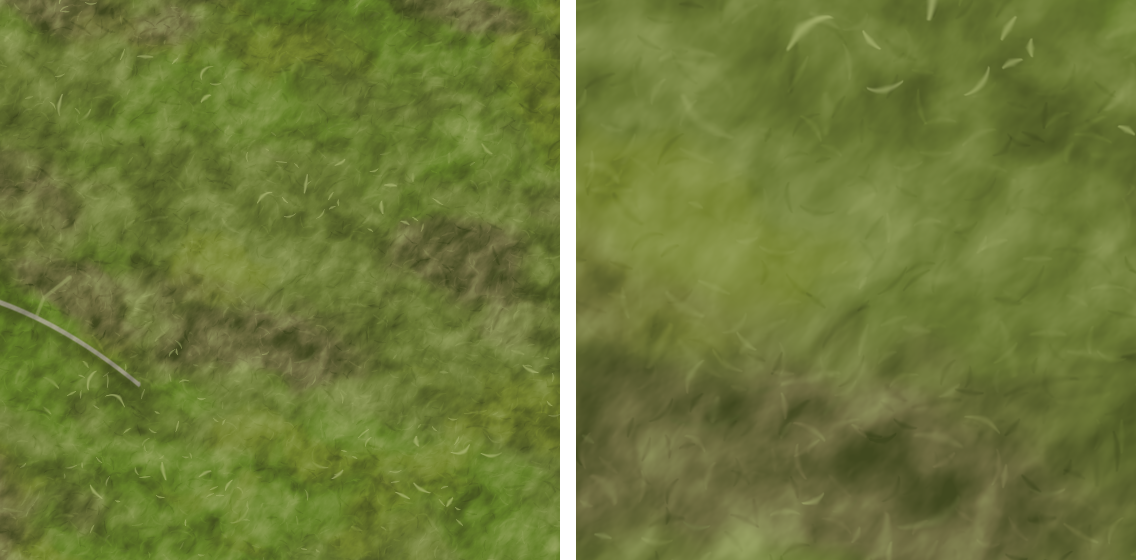
Left, the full canvas; right, a detail of the centre.
A Shadertoy shader for this texture:

```glsl
#define GRASS vec3(0.415, 0.475, 0.200)
#define LUSH vec3(0.395, 0.510, 0.155)
#define YELLOWED vec3(0.470, 0.520, 0.170)
#define SOIL vec3(0.440, 0.415, 0.265)
#define SHADE vec3(0.235, 0.270, 0.105)
#define PALE vec3(0.630, 0.670, 0.420)
#define TWIG vec3(0.630, 0.610, 0.550)
#define PATCH_SCALE 3.2
#define TUFT_SCALE 11.0
#define GRAIN_SCALE 42.0
#define BLADE_SCALE 30.0
#define CONTRAST 1.0

float hash(vec2 p) {
    return fract(sin(dot(p, vec2(127.1, 311.7))) * 43758.5453);
}

float noise(vec2 p) {
    vec2 cell = floor(p), f = fract(p);
    f = f * f * (3.0 - 2.0 * f);
    return mix(mix(hash(cell), hash(cell + vec2(1, 0)), f.x),
               mix(hash(cell + vec2(0, 1)), hash(cell + vec2(1, 1)), f.x), f.y);
}

float fbm(vec2 p) {
    float sum = 0.0, weight = 0.5;
    for (int i = 0; i < 4; i++) {
        sum += weight * noise(p);
        p = mat2(0.8, 0.6, -0.6, 0.8) * p * 2.03 + 17.3;
        weight *= 0.5;
    }
    return sum / 0.9375;
}

// Scattered bent blades: x sums light and dark ones, y is the cover of rare pale leaves
vec2 blades(vec2 p, float seed) {
    vec2 base = floor(p), result = vec2(0.0);
    for (int j = -1; j <= 1; j++)
    for (int i = -1; i <= 1; i++) {
        vec2 cell = base + vec2(i, j), id = cell + seed;
        vec2 q = p - cell - vec2(hash(id), hash(id + 41.0));
        float angle = 0.45 + 2.8 * (hash(id + 73.0) - 0.5);
        float c = cos(angle), s = sin(angle);
        q = vec2(c * q.x + s * q.y, c * q.y - s * q.x);
        q.y += (hash(id + 97.0) - 0.5) * 1.4 * q.x * q.x;
        float halfLength = mix(0.2, 0.65, hash(id + 113.0));
        float along = clamp(abs(q.x) / halfLength, 0.0, 1.0);
        float width = 0.19 * (1.0 - 0.6 * along);
        float d = length(vec2(max(abs(q.x) - halfLength, 0.0), q.y));
        float cover = 1.0 - smoothstep(0.0, width, d);
        result.x += cover * (hash(id + 151.0) - 0.5);
        result.y = max(result.y, cover * step(0.9, hash(id + 191.0)));
    }
    return result;
}

float segment(vec2 p, vec2 a, vec2 b) {
    vec2 pa = p - a, ba = b - a;
    return length(pa - ba * clamp(dot(pa, ba) / dot(ba, ba), 0.0, 1.0));
}

// Distance to the arched stem
float stem(vec2 p) {
    float t = clamp(p.x / 0.247, 0.0, 1.0);
    float y = mix(0.460, 0.314, t) + 0.056 * t * (1.0 - t);
    return length(vec2(max(p.x - 0.247, 0.0), (p.y - y) * 0.86));
}

void mainImage(out vec4 fragColor, in vec2 fragCoord) {
    vec2 p = fragCoord / iResolution.y;
    vec2 warp = vec2(fbm(p * 9.0 + 3.0), fbm(p * 9.0 + 31.0)) - 0.5;
    vec2 ground = p + 0.09 * warp;
    ground.y += 0.15 * ground.x;

    // Broad patches of growth and bare ground
    float growth = fbm(ground * PATCH_SCALE * vec2(1.0, 1.5) + 5.7);
    float yellow = fbm(ground * PATCH_SCALE * vec2(1.6, 2.2) + 63.0);
    float bare = smoothstep(0.49, 0.68, fbm(ground * PATCH_SCALE * vec2(1.0, 1.7) + 28.4));
    vec3 color = mix(GRASS, LUSH, smoothstep(0.46, 0.66, growth));
    color = mix(color, YELLOWED, 0.75 * smoothstep(0.54, 0.72, yellow));
    color = mix(color, SOIL, 0.85 * bare);

    // Tufts, fine grain and blades
    vec2 lean = vec2(p.x - 0.45 * p.y, p.y) + 0.02 * warp;
    float tuft = fbm(ground * TUFT_SCALE * vec2(1.0, 1.6) + 11.0) - 0.5;
    float grain = fbm(lean * GRAIN_SCALE * vec2(1.1, 0.9) + 7.0) - 0.5;
    vec2 coarse = blades(p * BLADE_SCALE * vec2(1.0, 1.2) + warp, 3.0);
    vec2 fine = blades(p * BLADE_SCALE * 1.9 + warp, 19.0);
    float tone = 1.1 * tuft + (1.0 + 0.5 * bare) * (1.0 * grain + 0.38 * coarse.x + 0.34 * fine.x);
    tone = CONTRAST * (tone - 0.10 * bare);
    color = mix(color, SHADE, clamp(-tone * 1.25, 0.0, 0.9));
    color = mix(color, PALE, clamp(tone * 1.1, 0.0, 0.8));

    // Pale leaves gathered in loose groups
    float group = smoothstep(0.50, 0.68, fbm(p * 6.0 + 83.0));
    float leaves = max(coarse.y, 0.8 * fine.y) * (0.12 + 0.6 * group);
    color = mix(color, PALE * 1.05, leaves);

    // Fallen twig with its shadow and a thin side shoot
    float shadow = 1.0 - smoothstep(0.0, 0.016, stem(p + vec2(0.003, 0.009)));
    color = mix(color, SHADE, 0.4 * shadow);
    float shoot = min(segment(p, vec2(0.065, 0.435), vec2(0.078, 0.468)),
                      segment(p, vec2(0.078, 0.468), vec2(0.125, 0.505)));
    color = mix(color, PALE, 0.5 * (1.0 - smoothstep(0.001, 0.005, shoot)));
    float bark = 1.0 - smoothstep(0.002, 0.006, stem(p));
    color = mix(color, TWIG * (1.0 + 0.5 * grain), 0.85 * bark);

    fragColor = vec4(color, 1.0);
}
```
